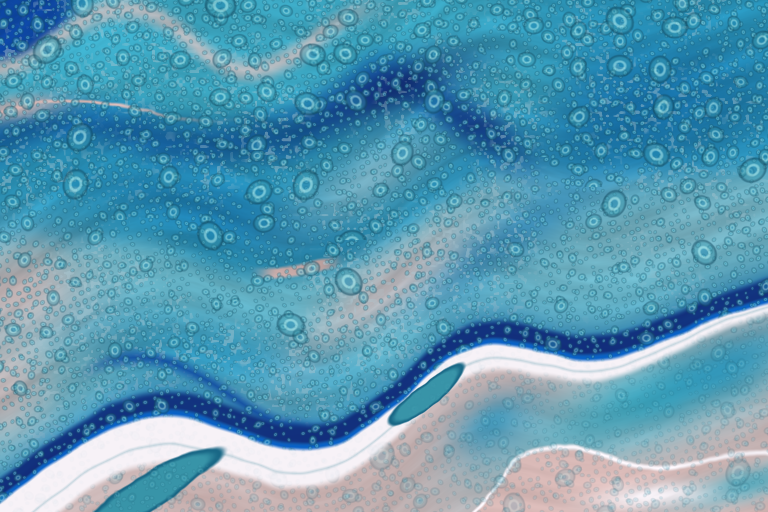
A WebGL 2 fragment shader for this background:

```glsl
#version 300 es
precision highp float;
uniform vec2 u_resolution;
out vec4 outColor;

#define CELL_LAYERS 4
#define CELL_SCALE 62.
#define CELL_RATIO .57
#define CELL_STRENGTH .85
#define WARP .035
#define STREAKS .38
#define SPECKLE .45

const float PI = 3.14159;
const vec3 AQUA = vec3(.25, .66, .75);
const vec3 LAGOON = vec3(.13, .54, .7);
const vec3 OCEAN = vec3(.07, .41, .65);
const vec3 NAVY = vec3(.07, .16, .47);
const vec3 MIST = vec3(.55, .71, .76);
const vec3 BLUSH = vec3(.83, .71, .7);
const vec3 FOAM = vec3(.97, .95, .97);
const vec3 COBALT = vec3(.03, .38, .78);

float hash(vec2 p) { return fract(sin(dot(p, vec2(127.1, 311.7))) * 43758.5453); }

float noise(vec2 p) {
  vec2 i = floor(p), f = fract(p);
  f = f * f * (3. - 2. * f);
  return mix(mix(hash(i), hash(i + vec2(1, 0)), f.x),
             mix(hash(i + vec2(0, 1)), hash(i + 1.), f.x), f.y);
}

float fbm(vec2 p) {
  float sum = 0., amp = .5;
  for (int i = 0; i < 5; i++) { sum += amp * noise(p); p = p * 2.03 + 7.3; amp *= .5; }
  return sum;
}

mat2 turn(float a) { return mat2(cos(a), -sin(a), sin(a), cos(a)); }
float fade(float a, float b, float x) { return 1. - smoothstep(a, b, x); }
float band(float d, float w, float soft) { return fade(w - soft, w + soft, abs(d)); }

// Height of each flow line at x
float shoreline(float x) {
  float swell = mix(.07, .015, smoothstep(.8, 1.35, x));
  return .07 + .23 * x + swell * sin(PI * (2.19 * x + .6 * x * x - .134));
}
float deepCurrent(float x) {
  float swell = .025 + .09 * smoothstep(.5, .8, x);
  return .74 + swell * sin(PI * (4.6 * x - 1.3 * x * x - .18));
}
float upperRibbon(float x) { return .922 + .062 * cos(4. * PI * (x - .24)); }
float middleFold(float x) {
  return .535 - .065 * smoothstep(.25, .52, x) + .2 * smoothstep(.62, 1., x);
}
float lowerThread(float x) {
  return .1 + .02 * cos((x - 1.09) * 16.5) - .12 * fade(.84, 1.04, x);
}

// Tilted ellipse: centre in xy, radii in zw
float oval(vec2 p, vec4 e, float tilt) { return length(turn(tilt) * (p - e.xy) / e.zw); }

// Soft stain of pigment
void dab(inout vec3 c, vec3 pigment, vec2 p, vec4 e, float tilt, float amount) {
  float d = oval(p, e, tilt);
  c = mix(c, pigment, amount * exp(-d * d));
}

vec3 upperWater(vec2 p) {
  float x = p.x, fold = p.y - middleFold(x), current = p.y - deepCurrent(x);
  vec3 c = mix(mix(AQUA, MIST, .45), mix(LAGOON, AQUA, .25), smoothstep(-.04, .03, fold));
  c = mix(c, AQUA, .75 * smoothstep(.03, .09, current) * fade(.8, 1.2, x));
  // Blue depths
  dab(c, OCEAN, p, vec4(1.22, .78, .32, .12), .15, .8);
  dab(c, OCEAN, p, vec4(.42, .59, .24, .06), -.25, .55);
  dab(c, OCEAN, p, vec4(.97, .52, .22, .05), .55, .6);
  dab(c, LAGOON, p, vec4(.42, .31, .3, .07), -.2, .75);
  dab(c, AQUA, p, vec4(1, .84, .12, .12), 0., .7);
  // Pale and rosy stains
  dab(c, BLUSH, p, vec4(.02, .43, .16, .1), .2, .85);
  dab(c, BLUSH, p, vec4(0, .24, .11, .1), .7, .8);
  dab(c, BLUSH, p, vec4(.76, .44, .22, .055), .7, .75);
  dab(c, MIST, p, vec4(.72, .66, .16, .06), .55, .75);
  dab(c, MIST, p, vec4(1.33, .55, .28, .08), .25, .5);
  // Dark current and its pale lip
  c = mix(c, mix(OCEAN, NAVY, .25), .85 * band(current, .035, .04) * fade(.92, 1.08, x));
  dab(c, NAVY, p, vec4(.76, .83, .16, .045), .35, .85);
  dab(c, NAVY, p, vec4(.93, .76, .09, .04), -.7, .6);
  c = mix(c, BLUSH, band(current - .048, .003, .003) * fade(.2, .5, x));
  dab(c, BLUSH, p, vec4(.03, .785, .09, .022), .25, .9);
  // Ribbon, corner and fold
  float ribbon = p.y - upperRibbon(x);
  c = mix(c, mix(NAVY, COBALT, .5), smoothstep(0., .03, ribbon) * fade(.1, .2, x));
  c = mix(c, mix(BLUSH, MIST, .25), .85 * band(ribbon, .018, .02) * fade(.6, .8, x));
  return mix(c, BLUSH, band(fold - .005, .011, .005) * band(x - .58, .07, .03));
}

vec3 lowerSand(vec2 p, float streak) {
  vec3 c = mix(BLUSH, MIST, .25 * streak);
  dab(c, AQUA, p, vec4(1.28, .22, .33, .085), .4, 1.);
  dab(c, LAGOON, p, vec4(.97, .17, .09, .055), .5, .75);
  dab(c, LAGOON, p, vec4(1.42, .29, .15, .05), .5, .7);
  float thread = p.y - lowerThread(p.x), reach = smoothstep(.82, .9, p.x);
  c = mix(c, BLUSH, fade(-.01, .01, thread) * reach);
  dab(c, AQUA, p, vec4(1.45, .06, .14, .03), .3, .8);
  dab(c, FOAM, p, vec4(1.27, .03, .11, .022), .1, 1.);
  return mix(c, FOAM, band(thread, .004, .004) * reach);
}

// Teal leaf with a dark rim
void leaf(inout vec3 c, vec2 p, vec4 e, float tilt) {
  float r = oval(p, e, tilt);
  c = mix(c, mix(LAGOON * .75, AQUA * .88, fade(.75, .95, r)), fade(.95, 1.08, r));
}

// Ringed cells, from small to large
void cells(inout vec3 c, vec2 p, float amount) {
  float scale = CELL_SCALE;
  for (int i = 0; i < CELL_LAYERS; i++) {
    float k = float(i), big = k / float(CELL_LAYERS - 1);
    vec2 g = turn(.4 + k * .9) * p * scale + k * 17., id = floor(g);
    float r = mix(.2, .36, hash(id + 3.1));
    vec2 jitter = (vec2(hash(id + 5.7), hash(id + 9.2)) - .5) * (.96 - 2. * r);
    vec2 d = turn(hash(id) * PI) * (fract(g) - .5 - jitter);
    float dist = length(d * vec2(1, 1.2)) / r, aa = 1.2 * scale / (r * u_resolution.y);
    float chance = mix(.8, mix(.04, .6, smoothstep(.45, .8, p.y)), big);
    float show = amount * step(hash(id + 1.3), chance);
    vec3 body = mix(c, AQUA * .9, .5);
    body = mix(body, mix(c, vec3(.62, .89, .91), .75), band(dist, .5, aa));
    body = mix(body, mix(c, LAGOON, .6), band(dist, .3, aa));
    body = mix(body, mix(c, LAGOON, .5) * .72, smoothstep(.8 - aa, .86 + aa, dist));
    c = mix(c, body, show * band(dist, 1., aa));
    scale *= CELL_RATIO;
  }
}

void main() {
  vec2 p = gl_FragCoord.xy / u_resolution.y;
  vec2 q = p + WARP * (vec2(fbm(p * 6.), fbm(p * 6. + 31.)) - .48);
  float depth = shoreline(p.x) - p.y + .006 * (noise(p * 24.) - .5);
  float streak = fbm(vec2(p.x * 5., depth * 30.)), grain = STREAKS * (streak - .48);
  vec3 water = upperWater(q) * (1. + grain);
  vec3 sand = lowerSand(q, streak) * (1. + .6 * grain);

  // Pale flecks
  float fleck = smoothstep(.62, .8, noise(p * 150.)) * smoothstep(.4, .65, fbm(p * 9. + 4.));
  water = mix(water, mix(MIST, FOAM, .3), SPECKLE * fleck);

  // Shore: dark strokes, cobalt rim, foam
  float foamEnd = .127 - .058 * p.x;
  water = mix(water, OCEAN, .7 * exp(min(depth + .02, 0.) * 35.));
  float second = depth + .02 + .1 * fade(.12, .62, p.x);
  water = mix(water, mix(NAVY, COBALT, .5), band(second, .008, .018) * band(p.x - .41, .21, .06));
  water = mix(water, mix(NAVY, OCEAN, .3 * streak), band(depth + .006, .019, .009));
  water = mix(water, COBALT, smoothstep(.005, .016, depth));
  vec3 foam = mix(FOAM, MIST, .5 * band(depth - .7 * foamEnd, .002, .004));
  float wet = smoothstep(.016, .026, depth), dry = smoothstep(-.008, .012, depth - foamEnd);
  vec3 c = mix(mix(water, foam, wet), sand, dry);
  leaf(c, q, vec4(.295, .045, .16, .032), .5);
  leaf(c, q, vec4(.836, .232, .092, .022), .68);
  cells(c, p, CELL_STRENGTH * mix(mix(1., .05, wet), .4, dry));
  outColor = vec4(clamp(c, 0., 1.), 1);
}
```
